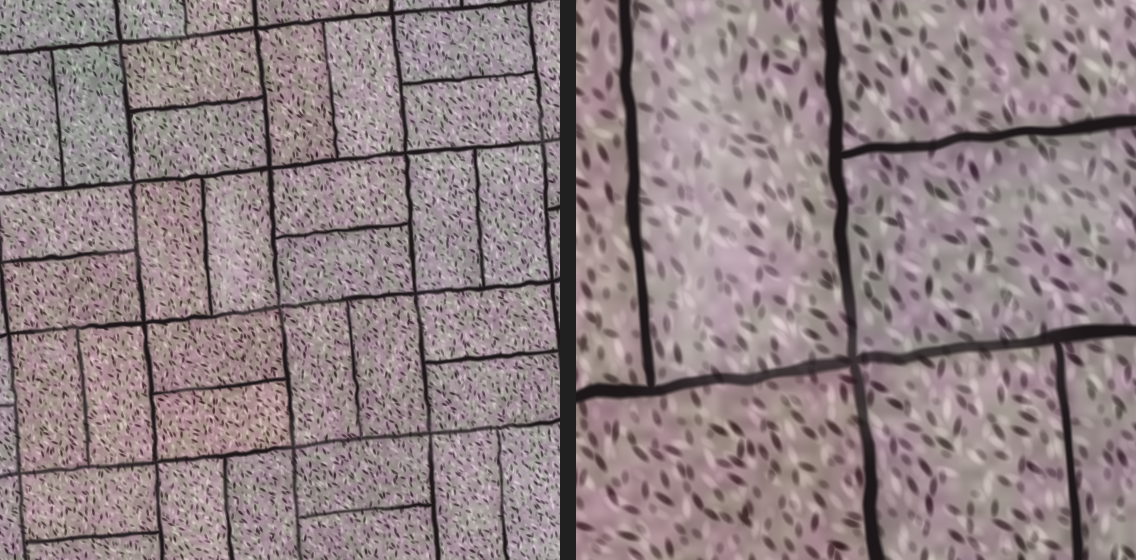
Left, the full canvas; right, a detail of the centre.
A Shadertoy shader for this texture:

```glsl
// Tilted basket-weave paving: paired grainy bricks in pink and grey with dark joints.
#define ORIGIN vec2(0.501, 0.4505)    // a corner shared by four blocks
#define RIGHT vec2(0.2435, 0.0250)    // one block across
#define UP vec2(-0.0210, 0.2495)      // one block up
#define BLOCK_SIZE 0.2475
#define JOINT_WIDTH 0.0024            // half width of a joint
#define JOINT_SOFTNESS 0.0022
#define GRAIN_SCALE 78.0
#define GRAIN_DEPTH 0.36
#define PINK vec3(0.668, 0.570, 0.572)
#define GREY vec3(0.630, 0.594, 0.617)
#define JOINT_COLOUR vec3(0.115, 0.090, 0.100)

vec2 hash2(vec2 p) {
    vec3 a = fract(p.xyx * vec3(0.1031, 0.1030, 0.0973));
    a += dot(a, a.yzx + 33.33);
    return fract((a.xx + a.yz) * a.zy);
}

float valueNoise(vec2 p) {
    vec2 i = floor(p), f = fract(p);
    f = f * f * (3.0 - 2.0 * f);
    float low = mix(hash2(i).x, hash2(i + vec2(1, 0)).x, f.x);
    float high = mix(hash2(i + vec2(0, 1)).x, hash2(i + vec2(1, 1)).x, f.x);
    return mix(low, high, f.y);
}

// Cellular strokes: one soft, leaning sliver of random size per cell
float strokes(vec2 p) {
    vec2 cell = floor(p);
    float ink = 0.0;
    for (int y = -1; y <= 1; y++)
    for (int x = -1; x <= 1; x++) {
        vec2 id = cell + vec2(x, y);
        vec2 shape = hash2(id + 71.0);
        vec2 d = p - id - hash2(id);
        float lean = 2.1 + 1.5 * (shape.x - 0.5);
        vec2 axis = vec2(cos(lean), sin(lean));
        vec2 local = vec2(dot(d, axis), dot(d, vec2(-axis.y, axis.x)));
        float r = length(local / vec2(0.35 + 0.4 * shape.y, 0.27));
        ink = max(ink, (0.3 + 0.7 * shape.y) * (1.0 - smoothstep(0.25, 1.0, r)));
    }
    return ink;
}

float blob(vec2 p, vec2 centre, vec2 radius) {
    vec2 d = (p - centre) / radius;
    return exp(-dot(d, d));
}

void mainImage(out vec4 fragColor, in vec2 fragCoord) {
    vec2 p = fragCoord / iResolution.xy;
    float pixel = 1.0 / iResolution.y;

    // Block grid with slightly ragged, bowed edges
    vec2 ragged = vec2(valueNoise(p * 55.0), valueNoise(p * 55.0 + 37.0)) - 0.5;
    vec2 bowed = 0.0025 * sin(p.yx * vec2(13.0, 11.0) + vec2(1.0, 4.0));
    mat2 weave = mat2(RIGHT, UP);
    vec2 q = inverse(weave) * (p - ORIGIN + 0.0045 * ragged + bowed);
    vec2 block = floor(q), f = fract(q);

    // Each block is split in two, its direction alternating like a checkerboard
    bool upright = mod(block.x + block.y, 2.0) > 0.5;
    vec2 blockRandom = hash2(block + 19.0);
    float across = (upright ? f.x : f.y) - 0.5 - 0.025 * (blockRandom.x - 0.5);
    float side = step(0.0, across);
    vec2 brickRandom = hash2(block * 2.0 + vec2(side, 53.0));
    vec2 halfOffset = vec2(side * 0.5 - 0.25, 0.0);
    vec2 centre = ORIGIN + weave * (block + 0.5 + (upright ? halfOffset : halfOffset.yx));

    // Brick tint: broad pink regions with variation per block and brick
    float pinkness = blob(centre, vec2(0.28, 0.30), vec2(0.38, 0.36))
                   + blob(centre, vec2(0.45, 0.93), vec2(0.17, 0.20));
    pinkness += 0.35 * (blockRandom.y - 0.5) + 0.3 * (brickRandom.x - 0.5);
    vec3 colour = mix(GREY, PINK, clamp(pinkness, 0.0, 1.15));
    colour += 0.055 * (brickRandom.y - 0.5);
    colour += vec3(-0.045, 0.0, -0.035) * blob(p, vec2(0.20, 0.90), vec2(0.25, 0.18));

    // Stone grain: dark pits, pale chips, mottling and faint colour flecks
    vec2 g = p * GRAIN_SCALE;
    colour -= GRAIN_DEPTH * strokes(g) * vec3(1.0, 1.01, 0.99);
    colour += 0.15 * strokes(g * 0.93 + 131.0);
    colour += 0.13 * (valueNoise(g * 1.7) - 0.5) + 0.06 * (valueNoise(p * 14.0) - 0.5);
    float fleck = valueNoise(g * 0.7 + 211.0) - 0.5;
    colour += 0.055 * fleck * vec3(0.6, -0.8, 0.8);

    // Worn pale scuffs: one long streak and small scattered patches
    float scuff = blob(p, vec2(0.408, 0.575), vec2(0.027, 0.095));
    scuff *= 0.45 + 0.8 * valueNoise(p * 22.0);
    scuff += 0.55 * smoothstep(0.77, 0.98, valueNoise(p * 11.0 + 83.0));
    colour = mix(colour, vec3(0.79, 0.75, 0.77), 0.55 * clamp(scuff, 0.0, 1.0));

    // Joints: uneven block borders and a finer split through the block
    vec2 border = min(f, 1.0 - f) * BLOCK_SIZE;
    float wear = valueNoise(p * 9.0 + 7.0);
    float crumble = valueNoise(p * 70.0 + 17.0);
    float width = JOINT_WIDTH * (0.55 + 0.6 * wear + 0.4 * crumble);
    float splitWidth = width * (0.55 + 0.45 * blockRandom.x);
    float gap = min(min(border.x, border.y) - width, abs(across) * BLOCK_SIZE - splitWidth);
    float joint = 1.0 - smoothstep(-pixel, JOINT_SOFTNESS + pixel, gap);
    joint *= 0.72 + 0.28 * smoothstep(0.15, 0.55, wear);
    colour *= 1.0 - 0.12 * exp(-max(gap, 0.0) / 0.006);
    colour = mix(colour, JOINT_COLOUR, joint);

    fragColor = vec4(clamp(colour, 0.0, 1.0), 1.0);
}
```
